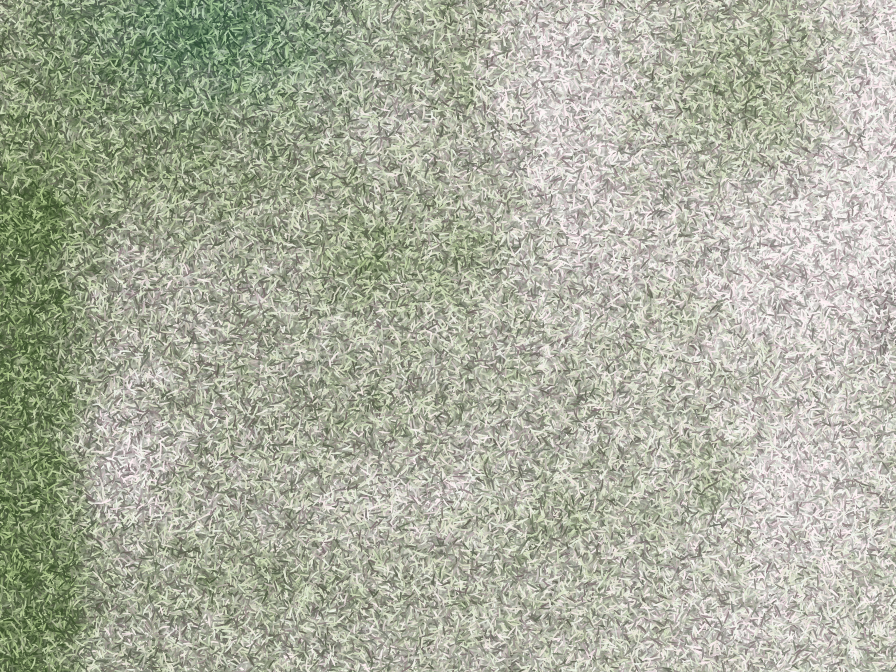
A WebGL 2 fragment shader for this texture:

```glsl
#version 300 es
precision highp float;

uniform vec2 u_resolution;
out vec4 fragColor;

// Palette: shaded and sunlit ends for each kind of grass
const vec3 DRY_DARK = vec3(0.48, 0.46, 0.45);
const vec3 DRY_LIGHT = vec3(0.98, 0.97, 0.96);
const vec3 GREEN_DARK = vec3(0.23, 0.31, 0.17);
const vec3 GREEN_LIGHT = vec3(0.72, 0.81, 0.57);
const vec3 COOL_TINT = vec3(-0.04, 0.00, 0.05);
const vec3 PINK_TINT = vec3(0.06, -0.04, 0.01);

// Blades, in units of canvas height
const int BLADE_LAYERS = 6;
const float CELL = 0.0115;
const float BLADE_WIDTH = 0.0013;
const float SHADE_SPREAD = 1.34;
const float BASE_GREEN = 0.31;
const float EDGE_GREEN = 0.55;
const float PATCH_NOISE = 0.50;

// Patches: centre xy, radius xy; weights are kept alongside
const int LUSH_COUNT = 12;
const vec4 LUSH[LUSH_COUNT] = vec4[](
    vec4(0.32, 0.96, 0.20, 0.12), vec4(0.55, 0.61, 0.08, 0.08),
    vec4(0.70, 0.62, 0.06, 0.07), vec4(1.12, 0.86, 0.12, 0.13),
    vec4(1.06, 0.29, 0.05, 0.06), vec4(0.82, 0.23, 0.13, 0.06),
    vec4(0.33, 0.14, 0.26, 0.05), vec4(0.05, 0.87, 0.15, 0.16),
    vec4(0.27, 0.75, 0.24, 0.10), vec4(0.97, 0.54, 0.08, 0.05),
    vec4(0.68, 0.93, 0.06, 0.10), vec4(0.54, 0.38, 0.10, 0.06));
const float LUSH_WEIGHT[LUSH_COUNT] = float[](
    0.60, 0.32, 0.26, 0.30, 0.26, 0.16, 0.14, 0.30, 0.24, 0.12, 0.18, 0.12);

const int BARE_COUNT = 10;
const vec4 BARE[BARE_COUNT] = vec4[](
    vec4(0.84, 0.87, 0.10, 0.16), vec4(1.22, 0.62, 0.17, 0.15),
    vec4(0.18, 0.32, 0.07, 0.11), vec4(1.18, 0.27, 0.11, 0.12),
    vec4(0.61, 0.26, 0.20, 0.08), vec4(1.31, 0.88, 0.07, 0.22),
    vec4(0.88, 0.62, 0.12, 0.11), vec4(1.10, 0.06, 0.13, 0.07),
    vec4(0.57, 0.82, 0.06, 0.06), vec4(0.25, 0.57, 0.13, 0.08));
const float BARE_WEIGHT[BARE_COUNT] = float[](
    0.34, 0.36, 0.32, 0.30, 0.14, 0.28, 0.18, 0.14, 0.16, 0.10);

vec4 hash4(vec3 p) {
    vec4 q = fract(p.xyzx * vec4(0.1031, 0.1030, 0.0973, 0.1099));
    q += dot(q, q.wzxy + 33.33);
    return fract((q.xxyz + q.yzzw) * q.zywx);
}

float gradientNoise(vec2 p) {
    vec2 i = floor(p), f = fract(p);
    vec2 u = f * f * f * (f * (f * 6.0 - 15.0) + 10.0);
    vec4 corner;
    for (int k = 0; k < 4; k++) {
        vec2 o = vec2(k & 1, k >> 1);
        corner[k] = dot(hash4(vec3(i + o, 7.0)).xy * 2.0 - 1.0, f - o);
    }
    return mix(mix(corner.x, corner.y, u.x), mix(corner.z, corner.w, u.x), u.y);
}

float fbm(vec2 p) {
    float sum = 0.0, amp = 0.5;
    for (int i = 0; i < 4; i++) {
        sum += amp * gradientNoise(p);
        p = mat2(1.6, 1.2, -1.2, 1.6) * p + 5.3;
        amp *= 0.7;
    }
    return sum;
}

float patchMask(vec2 p, vec4 spot) {
    vec2 d = (p - spot.xy) / spot.zw;
    return exp(-dot(d, d));
}

vec3 grassColor(float green, float shade, float cool, float pink) {
    float g = clamp(green, 0.0, 1.0);
    vec3 c = mix(mix(DRY_DARK, DRY_LIGHT, shade), mix(GREEN_DARK, GREEN_LIGHT, shade), g);
    return c + COOL_TINT * cool + PINK_TINT * (pink - 0.35) * (1.0 - g);
}

void main() {
    float px = 1.0 / u_resolution.y;
    vec2 p = gl_FragCoord.xy * px;
    vec2 warped = p + 0.08 * vec2(fbm(p * 16.0), fbm(p * 16.0 + 31.0));

    // Where the lawn is lush, worn or sunlit
    float lush = 0.0, bare = 0.0;
    for (int i = 0; i < LUSH_COUNT; i++) lush += LUSH_WEIGHT[i] * patchMask(warped, LUSH[i]);
    for (int i = 0; i < BARE_COUNT; i++) bare += BARE_WEIGHT[i] * patchMask(warped, BARE[i]);
    float edge = (1.0 - smoothstep(0.05, 0.19, warped.x)) * (1.0 - smoothstep(0.66, 0.82, warped.y));
    float green = BASE_GREEN + lush - bare + EDGE_GREEN * edge + PATCH_NOISE * fbm(p * 24.0 + 3.0);
    green -= 0.10 * smoothstep(0.3, 1.3, p.x);
    float cool = patchMask(warped, LUSH[0]);
    float light = 0.11 + 0.17 * (p.x - 0.6) + 0.32 * bare - 0.20 * lush - 0.15 * edge;
    light += 0.42 * fbm(p * 34.0) - 0.30 * patchMask(warped, vec4(1.31, 0.52, 0.02, 0.06));

    // Shaded thatch under the blades
    float thatch = clamp(0.34 + light + 0.9 * gradientNoise(p * 170.0), 0.0, 1.0);
    vec3 color = grassColor(green, thatch, cool, 0.3);

    // Scattered blades, layer over layer
    for (int layer = 0; layer < BLADE_LAYERS; layer++) {
        vec2 q = p / CELL + float(layer) * vec2(0.37, 0.61);
        vec2 home = floor(q);
        for (int k = 0; k < 9; k++) {
            vec2 id = home + vec2(k % 3, k / 3) - 1.0;
            vec4 r = hash4(vec3(id, float(layer) + 11.0));
            vec4 s = hash4(vec3(id, float(layer) + 47.0));
            float angle = r.z * 6.2832;
            vec2 dir = vec2(cos(angle), sin(angle));
            vec2 d = (q - id - r.xy) * CELL;
            float reach = CELL * mix(0.4, 0.95, r.w);
            float along = dot(d, dir) / reach;
            float bend = (s.w - 0.5) * 0.35 * reach * along * along;
            float across = abs(dot(d, vec2(-dir.y, dir.x)) - bend);
            float halfWidth = BLADE_WIDTH * (1.0 - 0.6 * along * along);
            float cover = 1.0 - smoothstep(halfWidth - 0.6 * px, halfWidth + 0.6 * px, across);
            cover *= 1.0 - smoothstep(0.8, 1.0, abs(along));
            float shade = clamp((s.x - 0.5) * SHADE_SPREAD + 0.5 + light, 0.0, 1.0);
            color = mix(color, grassColor(green + (s.y - 0.5) * 0.4, shade, cool, s.z), cover * 0.94);
        }
    }
    fragColor = vec4(clamp(color, 0.0, 1.0), 1.0);
}
```
